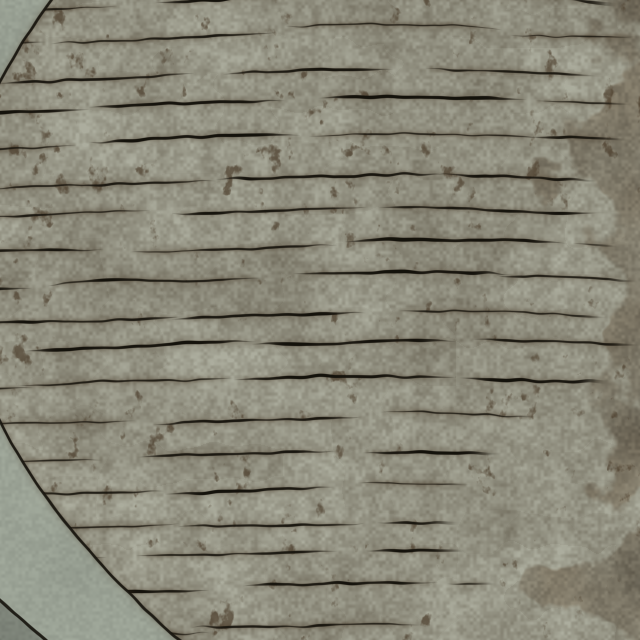
Reproduce this texture procedurally as a WebGL 2 fragment shader.

```glsl
#version 300 es
precision highp float;
// Weathered grey concrete scored by rows of thin, broken, nearly level cracks,
// with a brown stain down the right side and a smooth slab in the lower left.
// Cracks are tapered segments in a jittered row grid; the tone is layered value noise.

#define ROWS 18.3          // crack rows per canvas height
#define SEGMENT 0.34       // length of one crack segment
#define CRACK_WIDTH 0.0019 // half width of a strong crack
#define SOFTNESS 0.0017    // blur of the crack edges
#define BEND 0.036         // rise of the rows towards the ridge
#define RIDGE_X 0.62       // where the rows turn downwards
#define GRAIN 0.5          // strength of the fine grain
#define MOTTLE 0.75        // strength of the broad blotches
#define STAIN_EDGE 0.945   // left limit of the stain

uniform vec2 u_resolution;
out vec4 fragColor;

const vec3 CONCRETE_DARK = vec3(0.43, 0.41, 0.35);
const vec3 CONCRETE_LIGHT = vec3(0.625, 0.625, 0.565);
const vec3 SLAB = vec3(0.585, 0.615, 0.565);
const vec3 STAIN = vec3(0.40, 0.37, 0.31);
const vec3 RUST = vec3(0.27, 0.21, 0.14);
const vec3 CRACK = vec3(0.08, 0.07, 0.045);

float hash(vec2 p) {
  vec3 q = fract(vec3(p.xyx) * 0.1031);
  q += dot(q, q.yzx + 33.33);
  return fract((q.x + q.y) * q.z);
}

float noise(vec2 p) {
  vec2 i = floor(p), f = fract(p);
  f = f * f * (3.0 - 2.0 * f);
  return mix(mix(hash(i), hash(i + vec2(1, 0)), f.x),
             mix(hash(i + vec2(0, 1)), hash(i + vec2(1, 1)), f.x), f.y);
}

float fbm(vec2 p) {
  float sum = 0.0, amp = 0.53;
  for (int i = 0; i < 4; i++) {
    sum += amp * noise(p);
    p = mat2(0.8, 0.6, -0.6, 0.8) * p * 2.07 + 17.3;
    amp *= 0.5;
  }
  return sum;
}

// Dark core (x) and wider dirty halo (y) of the horizontal cracks.
vec2 rowCracks(vec2 p, float soft) {
  float bend = -BEND * (0.7 + 0.5 * p.y) * sqrt(pow(p.x - RIDGE_X, 2.0) + 0.006);
  float level = p.y - bend;
  vec2 mark = vec2(0.0);
  for (int j = -1; j <= 1; j++) {
    float row = floor(level * ROWS) + float(j);
    float rowRand = hash(vec2(row, 71.0));
    float wobble = 0.008 * (noise(vec2(p.x * 6.0, row * 7.1)) - 0.5)
                 + 0.0035 * (noise(vec2(p.x * 38.0, row * 3.7)) - 0.5);
    float along = p.x / SEGMENT + rowRand;
    float limit = mix(0.74, 0.98, smoothstep(0.2, 0.5, p.y)) + 0.09 * (rowRand - 0.5);
    float rowEnd = 1.0 - smoothstep(limit - 0.06, limit, p.x);
    for (int k = -1; k <= 1; k++) {
      vec2 id = vec2(floor(along) + float(k), row);
      float start = mix(-0.07, 0.1, hash(id + 5.3));
      float end = mix(0.87, 1.1, hash(id + 19.7));
      float x = along - id.x;
      float taper = smoothstep(start, start + 0.16, x) * (1.0 - smoothstep(end - 0.2, end, x));
      float center = (row + 0.5 + 0.24 * (rowRand - 0.5) + 0.2 * (hash(id) - 0.5)) / ROWS + wobble;
      float weight = 0.3 + 0.75 * hash(id + 41.0) + 0.7 * (noise(vec2(p.x * 24.0, row * 5.9)) - 0.5);
      float width = CRACK_WIDTH * max(weight, 0.15) * taper;
      float d = abs(level - center);
      float strength = sqrt(taper) * rowEnd;
      float core = (1.0 - smoothstep(width - soft * 0.4, width + soft, d)) * strength;
      mark = max(mark, vec2(core * (0.6 + 0.4 * min(weight, 1.0)), exp(-d / 0.0042) * strength));
    }
  }
  return mark;
}

float line(float d, float width, float soft) {
  return 1.0 - smoothstep(width - soft * 0.4, width + soft, abs(d));
}

void main() {
  vec2 p = gl_FragCoord.xy / u_resolution.y;
  float soft = max(SOFTNESS, 0.8 / u_resolution.y);
  float blotch = fbm(p * 9.0);
  float fine = noise(p * 190.0);

  // Concrete: blotches, grain, faint vertical streaks and rectangular patches.
  vec2 patchGrid = p * vec2(11.0, 19.0) + 0.5 * vec2(noise(p * 30.0), noise(p * 30.0 + 9.0));
  float tone = 0.74 + MOTTLE * (blotch - 0.5) + GRAIN * (fine - 0.5);
  tone += 0.3 * (noise(p * 75.0 + 3.0) - 0.5);
  tone += 0.2 * (noise(p * vec2(55.0, 5.0)) - 0.5);
  tone += 0.17 * (hash(floor(patchGrid)) - 0.5);
  vec3 color = mix(CONCRETE_DARK, CONCRETE_LIGHT, clamp(tone, -0.3, 1.25));

  // Stain with a ragged border and two bulges.
  float edge = STAIN_EDGE - 0.11 * exp(-pow((p.y - 0.76) / 0.075, 2.0))
             - 0.11 * exp(-pow((p.y - 0.09) / 0.06, 2.0));
  float stain = smoothstep(-0.012, 0.022, p.x - edge + 0.32 * (fbm(p * 13.0 + 40.0) - 0.5));
  vec3 stainColor = STAIN * (0.72 + 0.5 * blotch + 0.22 * fine);
  color = mix(color, stainColor, stain * (0.5 + 0.4 * noise(p * 16.0 + 8.0)));

  // Small dirty smudges and pits.
  float smudge = smoothstep(0.69, 0.84, fbm(p * vec2(42.0, 34.0) + 60.0));
  color = mix(color, RUST, 0.65 * smudge);

  // Row cracks, warm at the rim and black in the core.
  vec2 crack = rowCracks(p, soft);
  float ragged = 0.002 * (noise(p * 45.0) - 0.5);
  float slope = 1.88 * p.y - 1.14;
  float slabSide = (p.x - (0.28 - 1.14 * p.y + 0.94 * p.y * p.y)) / sqrt(1.0 + slope * slope) + ragged;
  float wall = smoothstep(-soft, soft, slabSide);
  color = mix(color, RUST, 0.5 * crack.y * wall);
  color = mix(color, CRACK, crack.x * wall);

  // Smooth slab, its curved joint and a second joint in the corner.
  vec3 slabColor = SLAB * (0.93 + 0.09 * blotch + 0.09 * fine);
  float cornerSide = dot(p, vec2(0.66, 0.75)) - 0.047 + ragged;
  slabColor *= mix(0.82, 1.0, smoothstep(-soft, soft, cornerSide));
  color = mix(slabColor, color, wall);
  float joint = max(line(slabSide, 0.0016, soft), line(cornerSide, 0.0019, soft) * (1.0 - wall));
  color = mix(color, RUST, 0.4 * exp(-abs(slabSide) / 0.004));
  color = mix(color, CRACK, 0.9 * joint);
  fragColor = vec4(clamp(color, 0.0, 1.0), 1.0);
}
```
